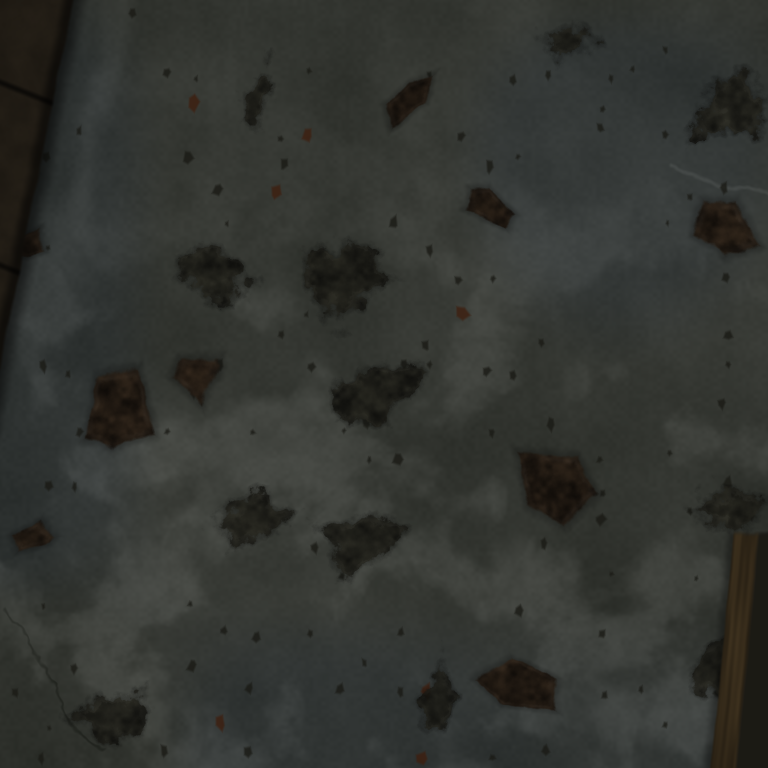
Reproduce this texture procedurally as a WebGL 2 fragment shader.

```glsl
#version 300 es
precision highp float;
// A dim, stained concrete floor strewn with brown shards and crumbly dirt.
// Layered value noise makes the stains, jittered grids scatter the debris,
// and slanted half planes form the bricks on the left and the plank on the right.
uniform vec2 u_resolution;
out vec4 fragColor;

float hash(vec2 p) {
  return fract(sin(dot(p, vec2(127.1, 311.7))) * 43758.5453);
}

float noise(vec2 p) {
  vec2 i = floor(p), f = fract(p);
  f = f * f * (3.0 - 2.0 * f);
  return mix(mix(hash(i), hash(i + vec2(1, 0)), f.x),
             mix(hash(i + vec2(0, 1)), hash(i + vec2(1, 1)), f.x), f.y);
}

float fbm(vec2 p) {
  float sum = 0.0, amp = 0.5;
  for (int i = 0; i < 5; i++) {
    sum += amp * noise(p);
    p = mat2(1.6, 1.2, -1.2, 1.6) * p + 7.3;
    amp *= 0.5;
  }
  return sum / 0.97;
}

float segment(vec2 p, vec2 a, vec2 b) {
  vec2 ab = b - a;
  return length(p - a - ab * clamp(dot(p - a, ab) / dot(ab, ab), 0.0, 1.0));
}

// Irregular convex polygon with five sides at uneven distances
float shard(vec2 p, float radius, vec2 seed) {
  float d = -1.0;
  for (int k = 0; k < 5; k++) {
    float side = float(k);
    float angle = 1.2566 * (side + 0.7 * hash(seed + side * 3.1));
    float reach = radius * mix(0.6, 1.0, hash(seed + side * 5.7));
    d = max(d, dot(p, vec2(cos(angle), sin(angle))) - reach);
  }
  return d;
}

vec3 concrete(vec2 p) {
  float broad = noise(p * 3.0 + 4.0) - 0.5;
  float mottle = fbm(p * 9.0) - 0.5;
  float grain = noise(p * 190.0) - 0.5;
  float light = 0.199 + 0.035 * broad + 0.07 * mottle + 0.016 * grain;
  light += 0.012 * (0.5 - p.y);

  // Pale scuffs, thickest in the lower half
  vec2 warp = p + 0.05 * vec2(noise(p * 8.0), noise(p * 8.0 + 31.0));
  float scuff = smoothstep(0.47, 0.7, fbm(warp * 11.0 + 13.0));
  scuff *= 0.45 + 0.55 * fbm(p * 45.0);
  light += 0.085 * scuff * mix(1.0, 0.25, smoothstep(0.45, 0.85, p.y));

  vec3 tint = mix(vec3(0.0, 0.009, -0.011), vec3(-0.008, 0.008, 0.003),
                  smoothstep(0.45, 0.7, noise(p * 2.5 + 9.0)));
  return light + tint;
}

// Large debris: hard brown shards and ragged dark clumps
vec3 addDebris(vec3 col, vec2 p) {
  vec2 cell = floor(p * 5.0);
  float rough = fbm(p * 55.0) - 0.5;
  for (int j = -1; j <= 1; j++)
  for (int i = -1; i <= 1; i++) {
    vec2 id = cell + vec2(i, j);
    float corner = step(id.x, 1.5) * step(2.5, id.y);
    if (hash(id + 2.3) > mix(0.92, 0.3, corner)) continue;
    vec2 jitter = vec2(hash(id + 11.0), hash(id + 23.0));
    vec2 q = p - (id + 0.15 + 0.7 * jitter) / 5.0;
    float turn = 6.2832 * hash(id + 37.0);
    q = mat2(cos(turn), -sin(turn), sin(turn), cos(turn)) * q;
    q.y *= mix(1.1, 2.0, hash(id + 41.0));
    float clump = step(0.62, hash(id + 53.0));
    float radius = mix(0.022, 0.062, pow(hash(id + 61.0), 1.3));
    float d = shard(q, radius, id) + rough * mix(0.012, 0.05, clump);
    col *= 1.0 - 0.22 * smoothstep(0.014, 0.0, d);
    vec3 body = mix(vec3(0.125, 0.096, 0.068), vec3(0.112, 0.11, 0.088), clump);
    body *= 1.0 + 1.1 * rough + 0.5 * (noise(p * 130.0) - 0.5);
    body += 0.03 * smoothstep(0.006, 0.0, abs(d + 0.005)) * noise(p * 70.0);
    col = mix(col, body, smoothstep(0.003, -0.003, d) * mix(1.0, 0.88, clump));
  }
  return col;
}

// Small dark crumbs with an occasional orange chip
vec3 addCrumbs(vec3 col, vec2 p) {
  vec2 id = floor(p * 26.0);
  vec2 q = fract(p * 26.0) - 0.3 - 0.4 * vec2(hash(id + 5.0), hash(id + 8.0));
  float chip = step(0.985, hash(id + 19.0));
  float size = mix(0.06 + 0.1 * hash(id + 3.0), 0.2, chip);
  float d = shard(q * vec2(1.0, 0.75), size, id);
  float present = max(chip, step(0.86, hash(id + 71.0)));
  vec3 body = mix(vec3(0.1, 0.1, 0.08), vec3(0.24, 0.12, 0.06), chip);
  return mix(col, body, 0.8 * present * smoothstep(0.05, -0.05, d));
}

void main() {
  vec2 p = gl_FragCoord.xy / u_resolution;
  float wobble = fbm(p * 14.0) - 0.5;
  vec3 col = concrete(p);

  // Chalky strip by the wall, a pale crack and a dark one
  float wall = p.x - 0.095 + 0.2 * (1.0 - p.y) + 0.008 * wobble;
  float strip = smoothstep(0.035, 0.0, abs(wall - 0.06 + 0.04 * wobble));
  col += 0.035 * strip * smoothstep(0.58, 0.72, p.y);
  float pale = segment(p + 0.03 * wobble, vec2(0.87, 0.78), vec2(1.02, 0.745));
  col += 0.05 * smoothstep(0.005, 0.0, pale);
  float dark = segment(p + 0.05 * wobble, vec2(0.0, 0.2), vec2(0.13, 0.02));
  col -= 0.05 * smoothstep(0.004, 0.0, dark);

  col = addCrumbs(col, p);
  col = addDebris(col, p);

  // Dark bricks with a shadowed gap
  col *= 1.0 - 0.5 * smoothstep(0.025, 0.0, wall);
  float joint = abs(fract((p.y + 0.4 * p.x) * 4.2 + 0.75) - 0.5);
  vec3 brick = vec3(0.125, 0.106, 0.078) * (0.8 + 0.4 * fbm(p * 40.0));
  brick *= smoothstep(0.0, 0.03, joint) * 0.6 + 0.4;
  brick *= mix(1.0, 0.5, smoothstep(-0.02, -0.005, wall));
  col = mix(col, brick, smoothstep(0.003, -0.003, wall));

  // Ochre plank with a dark recess beyond it
  float plank = p.x - 0.925 - 0.1 * p.y + 0.004 * wobble;
  float below = smoothstep(0.312, 0.304, p.y + 0.02 * wobble);
  vec3 wood = vec3(0.195, 0.155, 0.095) * (0.75 + 0.5 * noise(vec2(plank * 220.0, p.y * 12.0)));
  wood = mix(wood, vec3(0.105, 0.1, 0.08), smoothstep(0.03, 0.036, plank));
  col *= 1.0 - 0.3 * below * smoothstep(-0.015, 0.0, plank);
  col = mix(col, wood, below * smoothstep(-0.002, 0.002, plank));

  fragColor = vec4(col, 1.0);
}
```
